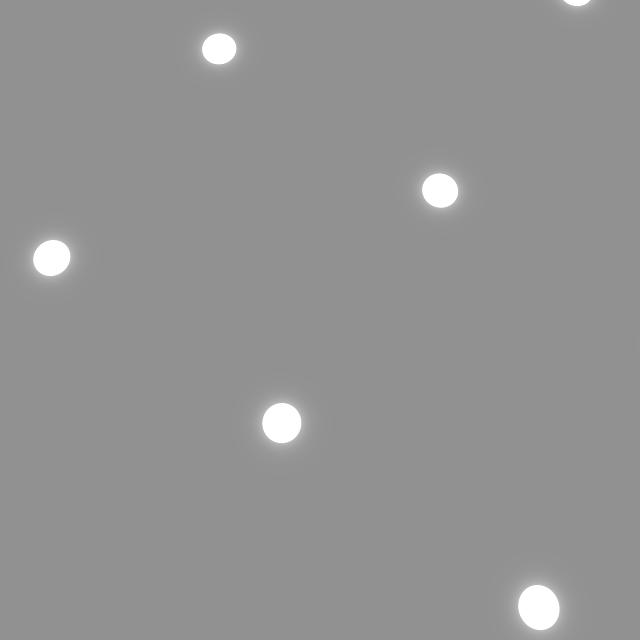
Write a three.js fragment shader that draws this background.

```glsl
// Glowing white discs on a tilted, perspective grid over flat grey.
varying vec2 vUv;

float cross2(vec2 a, vec2 b) {
  return a.x * b.y - a.y * b.x;
}

// Maps a canvas point to the tilted plane, where discs sit on whole numbers.
vec2 canvasToPlane(vec2 p) {
  vec2 offset = p - vec2(0.081, 0.597);
  vec2 axisU = vec2(0.3363, -0.2757) + 0.0525 * p;
  vec2 axisV = vec2(0.2887, 0.3997) - 0.079 * p;
  return vec2(cross2(offset, axisV), cross2(axisU, offset)) / cross2(axisU, axisV);
}

void main() {
  // Distance to the nearest grid point
  vec2 cell = fract(canvasToPlane(vUv) + 0.5) - 0.5;
  float dist = length(cell);

  // Soft halo that fades outward from the rim
  float halo = 0.16 * exp(-max(dist - 0.0655, 0.0) / 0.022);
  vec3 color = vec3(0.569) + halo;

  // Crisp white disc
  float disc = 1.0 - smoothstep(0.0635, 0.0675, dist);
  gl_FragColor = vec4(mix(color, vec3(1.0), disc), 1.0);
}
```
